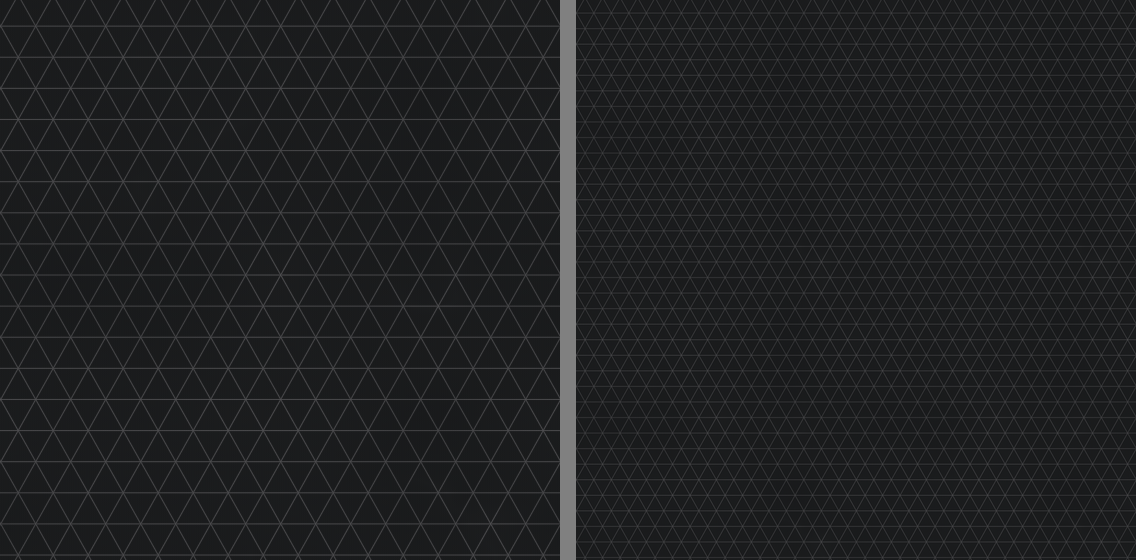
Left: one tile. Right: repeated 2 by 2.
Write a WebGL 1 fragment shader that draws this pattern.

```glsl
precision highp float;
// Thin grey triangular lattice on a charcoal woven ground with faint smudges and creases.

uniform vec2 u_resolution;

const float TAU = 6.2831853;
const vec2 REPEATS = vec2(16.0, 18.0);        // triangles across, rows down
const vec2 LATTICE_SHIFT = vec2(0.02, 0.16);  // in cells
const float LINE_WIDTH = 0.00195;             // in canvas widths
const float THREADS = 256.0;

const vec3 GROUND = vec3(0.101, 0.106, 0.111);
const vec3 LINE = vec3(0.270, 0.270, 0.278);

float hash(vec2 p) {
  vec3 h = fract(vec3(p.xyx) * 0.1031);
  h += dot(h, h.yzx + 33.33);
  return fract((h.x + h.y) * h.z);
}

// Value noise that wraps after a whole number of cells
float wrapNoise(vec2 uv, float period, float seed) {
  vec2 p = uv * period;
  vec2 cell = floor(p);
  vec2 f = fract(p);
  f = f * f * (3.0 - 2.0 * f);
  vec2 a = mod(cell, period) + seed;
  vec2 b = mod(cell + 1.0, period) + seed;
  return mix(mix(hash(a), hash(vec2(b.x, a.y)), f.x),
             mix(hash(vec2(a.x, b.y)), hash(b), f.x), f.y);
}

float wrapFbm(vec2 uv, float period, float seed) {
  float sum = 0.0;
  float weight = 0.5;
  for (int i = 0; i < 4; i++) {
    sum += weight * wrapNoise(uv, period, seed);
    period *= 2.0;
    seed += 17.0;
    weight *= 0.5;
  }
  return sum / 0.9375;
}

// Coverage of parallel lines at whole values of phase; slope is its gradient length
float lineCoverage(float phase, float slope, float width, float pixel) {
  float d = abs(fract(phase + 0.5) - 0.5) / slope;
  return clamp((0.5 * (width + pixel) - d) / pixel, 0.0, 1.0) * min(width / pixel, 1.0);
}

// Three line families; crossings come out slightly brighter
float triangleLattice(vec2 uv, vec2 repeats, vec2 shift, float width, float pixel) {
  vec2 q = uv * repeats - shift;
  float slope = length(repeats * vec2(1.0, 0.5));
  float row = lineCoverage(q.y, repeats.y, width, pixel);
  float rise = lineCoverage(q.x - 0.5 * q.y + 0.5, slope, width, pixel);
  float fall = lineCoverage(q.x + 0.5 * q.y + 0.5, slope, width, pixel);
  float strongest = max(row, max(rise, fall));
  return strongest + 0.12 * (row + rise + fall - strongest);
}

// Fine cloth grain, from -1 to 1
float weave(vec2 uv, float threads) {
  vec2 wave = sin(TAU * threads * uv);
  return 0.5 * wave.x * (1.0 + wave.y);
}

// Thin creases along the middle level of a noise field
float creases(vec2 uv, float period, float seed) {
  float ridge = 1.0 - abs(2.0 * wrapFbm(uv, period, seed) - 1.0);
  float patches = smoothstep(0.5, 0.8, wrapNoise(uv, 5.0, seed + 40.0));
  return pow(ridge, 18.0) * patches;
}

void main() {
  vec2 uv = gl_FragCoord.xy / u_resolution;
  float pixel = 1.0 / min(u_resolution.x, u_resolution.y);

  // Ground with grain and wear
  float smudge = wrapFbm(uv, 4.0, 3.0) - 0.5;
  float crease = creases(uv, 3.0, 11.0);
  vec3 color = GROUND + 0.004 * weave(uv, THREADS) + 0.012 * smudge + 0.008 * crease;

  // Lines, unevenly faded
  float lattice = triangleLattice(uv, REPEATS, LATTICE_SHIFT, LINE_WIDTH, pixel);
  float fade = 0.96 + 0.3 * smudge + 0.12 * crease;
  color += (LINE - GROUND) * lattice * fade;

  gl_FragColor = vec4(color, 1.0);
}
```
